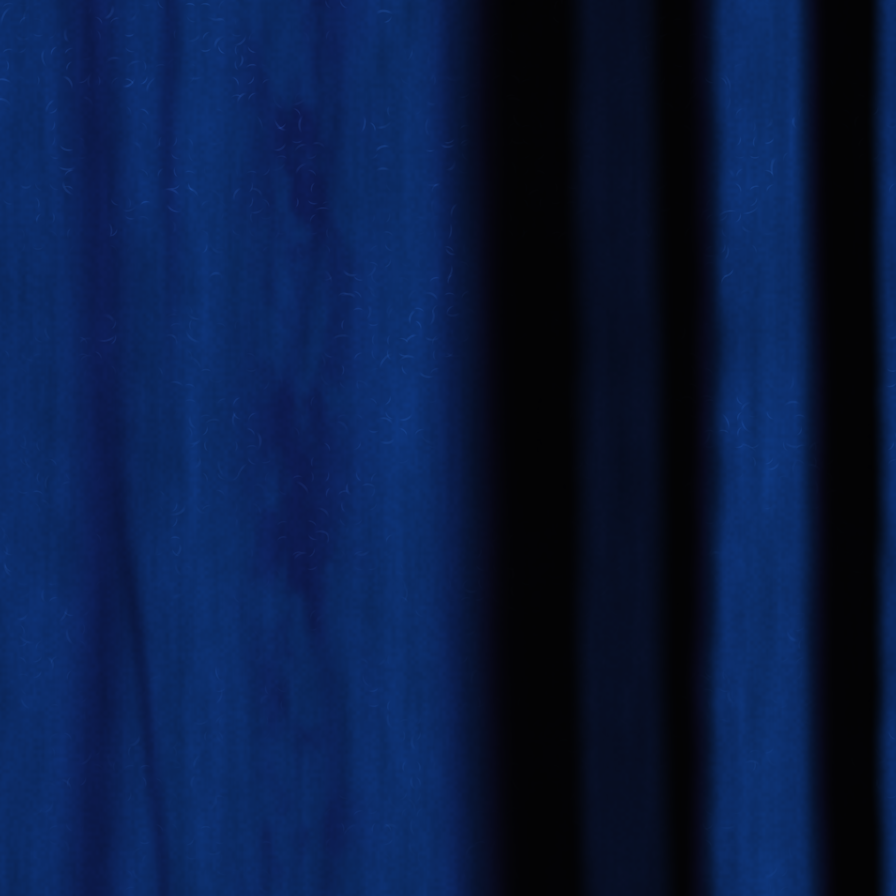
Give the GLSL for this texture, as a WebGL 2 fragment shader.

```glsl
#version 300 es
precision highp float;
// Deep blue velvet curtain: soft vertical folds, black gaps and brushed fibres.

uniform vec2 u_resolution;
out vec4 fragColor;

const vec3 BLUE   = vec3(0.046, 0.168, 0.400);
const vec3 BRIGHT = vec3(0.050, 0.190, 0.435);
const vec3 INDIGO = vec3(0.047, 0.095, 0.290);
const vec3 NAVY   = vec3(0.030, 0.062, 0.155);
const vec3 FRINGE = vec3(0.040, 0.045, 0.150);
const vec3 BLACK  = vec3(0.011, 0.011, 0.017);
const vec3 SHEEN  = vec3(0.100, 0.170, 0.270);
const float WOBBLE = 0.007;       // sideways wander of the folds
const float GRAIN = 0.045;        // fine brightness variation
const float FIBRE_CELLS = 42.0;   // fibre cells across the canvas

float hash(vec2 p) {
    return fract(sin(dot(p, vec2(127.1, 311.7))) * 43758.5453);
}

float noise(vec2 p) {
    vec2 i = floor(p), f = fract(p);
    f = f * f * (3.0 - 2.0 * f);
    return mix(mix(hash(i), hash(i + vec2(1, 0)), f.x),
               mix(hash(i + vec2(0, 1)), hash(i + vec2(1, 1)), f.x), f.y);
}

float fbm(vec2 p) {
    float sum = 0.0, amp = 0.5;
    for (int i = 0; i < 4; i++) {
        sum += amp * noise(p);
        p = p * 2.03 + 17.3;
        amp *= 0.5;
    }
    return sum;
}

// Soft vertical crease centred at c.
float crease(float x, float c, float width) {
    float d = (x - c) / width;
    return exp(-d * d);
}

// Soft-sided strip between two edges.
float strip(float x, float left, float right, float softness) {
    return smoothstep(left - softness, left + softness, x)
         * (1.0 - smoothstep(right - softness, right + softness, x));
}

// Short curved hairs, one per cell, each turned at random.
float fibres(vec2 p) {
    vec2 cell = floor(p);
    float angle = 6.2832 * hash(cell + 3.7);
    vec2 q = fract(p) - 0.5;
    q = mat2(cos(angle), -sin(angle), sin(angle), cos(angle)) * q;
    q.y += 0.9 * q.x * q.x - 0.05;
    float hair = 1.0 - smoothstep(0.01, 0.09, abs(q.y));
    hair *= 1.0 - smoothstep(0.12, 0.40, abs(q.x));
    return hair * step(0.55, hash(cell + 9.1));
}

// Blue cloth with its shallow folds.
vec3 cloth(vec2 uv, float x, float mottle) {
    float y = uv.y;
    vec3 col = BLUE;
    col = mix(col, BRIGHT, 0.55 * crease(x, 0.235, 0.035));
    col = mix(col, BRIGHT, 0.60 * crease(x, 0.445, 0.045));
    col = mix(col, BRIGHT, 0.90 * crease(x, 0.855, 0.040));

    // Broad indigo fold at left, and the thin crease that leaves it lower down
    float foldX = 0.100 + 0.015 * sin(3.1 * y);
    col = mix(col, INDIGO, 0.85 * crease(x, foldX, 0.032));
    float branchX = mix(0.180, 0.125, smoothstep(0.0, 0.55, y));
    float branch = crease(x, branchX, 0.010) * (1.0 - smoothstep(0.40, 0.60, y));
    col = mix(col, INDIGO * 0.85, 0.65 * branch);
    col = mix(col, INDIGO, 0.60 * crease(x, 0.190, 0.012) * smoothstep(0.45, 0.85, y));

    // Crushed pile in the middle of the wide panel
    float crush = crease(x, 0.335, 0.060) * smoothstep(0.30, 0.68, mottle);
    col = mix(col, INDIGO, 0.95 * crush);
    float bendX = 0.350 + 0.025 * sin(8.0 * y + 0.5);
    return mix(col, INDIGO, 0.40 * crease(x, bendX, 0.014));
}

void main() {
    vec2 uv = gl_FragCoord.xy / u_resolution;
    float y = uv.y;
    float mottle = fbm(uv * vec2(26.0, 13.0));
    float streak = fbm(uv * vec2(70.0, 6.0) + 5.0);
    float x = uv.x + WOBBLE * (noise(vec2(uv.x * 5.0, y * 7.0)) - 0.5)
            + 0.006 * (mottle - 0.5);

    // Edges lean slightly from the bottom to the top
    float panelEnd  = mix(0.537, 0.522, y);
    float navyLeft  = mix(0.652, 0.643, y);
    float navyRight = mix(0.745, 0.725, y);
    float foldLeft  = 0.787 + 0.004 * sin(3.1416 * y);
    float foldRight = mix(0.914, 0.902, y);
    float lastLeft  = mix(0.984, 0.979, y);

    // Gaps first, then the dim strip and the indigo fringes, then lit cloth
    vec3 col = mix(BLACK, NAVY, 0.90 * strip(x, navyLeft, navyRight, 0.018));
    float fringe = crease(x, panelEnd + 0.010, 0.018)
                 + crease(x, foldRight + 0.004, 0.010)
                 + crease(x, foldLeft - 0.006, 0.010);
    col = mix(col, FRINGE, 0.55 * min(fringe, 1.0));
    float lit = 1.0 - smoothstep(panelEnd - 0.040, panelEnd + 0.022, x);
    lit += strip(x, foldLeft + 0.006, foldRight - 0.006, 0.017);
    lit += smoothstep(lastLeft - 0.012, lastLeft + 0.016, x);
    vec3 fabric = cloth(uv, x, mottle);
    fabric = mix(fabric, INDIGO, 0.55 * crease(x, panelEnd - 0.022, 0.022));
    col = mix(col, fabric, clamp(lit, 0.0, 1.0));

    // Pile texture and stray fibres, strongest on the upper cloth
    col *= 1.0 + 0.28 * (streak - 0.47) + 0.22 * (mottle - 0.47);
    col *= 1.0 + GRAIN * (noise(uv * 230.0) - 0.5) * 2.0;
    vec2 warp = 0.6 * vec2(noise(uv * 19.0), noise(uv * 19.0 + 40.0));
    float hairs = fibres(uv * FIBRE_CELLS + warp) + fibres(uv.yx * FIBRE_CELLS * 1.4 + 8.0);
    float density = smoothstep(0.40, 0.70, mottle) * mix(0.12, 0.35, y);
    col += SHEEN * hairs * density * (0.1 + 0.9 * clamp(lit, 0.0, 1.0));

    fragColor = vec4(col, 1.0);
}
```
